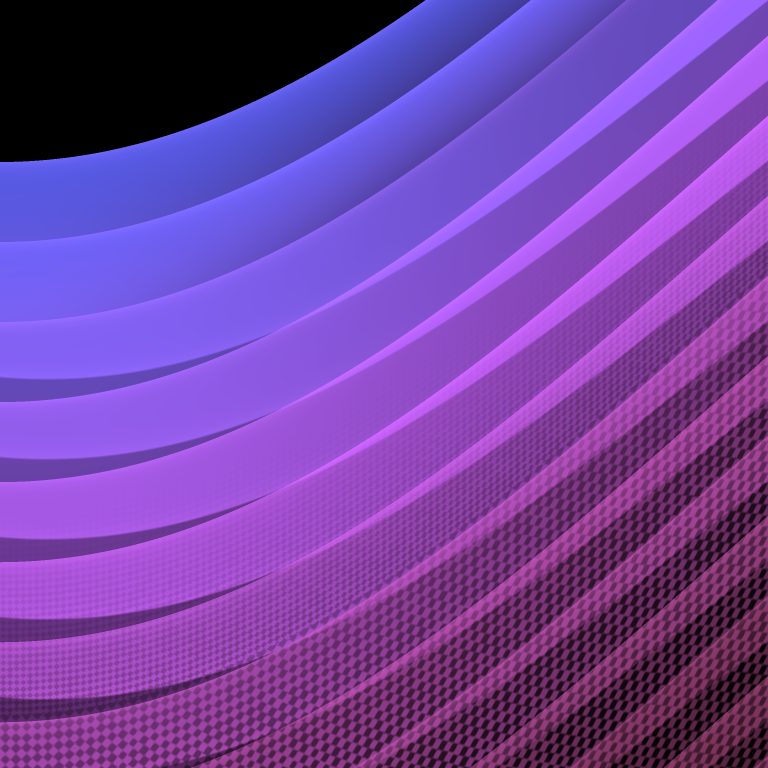
Give the GLSL for this background, as a Shadertoy shader.

```glsl
const float SPACING = 0.1042;   // vertical distance between ribbons
const float PI = 3.14159265;

float hash(vec2 p) {
    return fract(sin(dot(p, vec2(127.1, 311.7))) * 43758.5453);
}

// Depth below the crest of the topmost ribbon, following the wave
float depthBelowCrest(vec2 p, float crest, float amplitude, float frequency) {
    return crest - p.y + amplitude * (1.0 - cos(frequency * p.x));
}

// Blue at the crest, through violet and orchid, to maroon in the depth
vec3 palette(float depth) {
    vec3 blue   = vec3(0.32, 0.33, 0.84);
    vec3 violet = vec3(0.50, 0.39, 0.98);
    vec3 orchid = vec3(0.70, 0.34, 0.89);
    vec3 plum   = vec3(0.62, 0.26, 0.60);
    vec3 maroon = vec3(0.46, 0.19, 0.34);
    vec3 color = mix(blue, violet, smoothstep(0.0, 0.25, depth));
    color = mix(color, orchid, smoothstep(0.18, 0.60, depth));
    color = mix(color, plum, smoothstep(0.55, 0.90, depth));
    return mix(color, maroon, smoothstep(0.85, 1.30, depth));
}

// Diagonal weave: 1 inside a hole, 0 on a thread
float meshHole(vec2 p, float density) {
    vec2 cell = p * density;
    float weave = sin(PI * (cell.x + cell.y)) * sin(PI * (cell.x - cell.y));
    float variation = hash(floor(cell)) - 0.5;
    return smoothstep(-0.35, 0.45, weave + 0.35 * variation);
}

vec3 ribbons(vec2 p, float blur) {
    float depth = depthBelowCrest(p, 0.789, 0.527, 1.674);
    if (depth < 0.0) return vec3(0.0);

    float band = floor(depth / SPACING);
    float below = depth - band * SPACING;
    float across = below / SPACING;

    // The lower edge drifts from a gap into an overlap
    float lowerEdge = 0.0716 + 0.091 * p.x;
    float gap = smoothstep(-blur, blur, below - lowerEdge) * step(2.0, band);
    float overlap = smoothstep(-blur, blur, lowerEdge - SPACING - below)
                  * step(3.0, band);

    // Body shading, with the two uppermost ribbons fading downward
    vec3 color = palette(depth + mix(0.05, -0.04, across) * step(2.0, band));
    float topFade = 1.0 - step(2.0, band);
    float body = mix(0.98, 0.74, smoothstep(0.1, 1.0, p.x));
    float fade = 1.08 - across * mix(0.10, 0.42, smoothstep(0.0, 0.6, p.x));
    float shade = mix(body, fade, topFade);
    shade = mix(shade, 1.06, overlap);
    shade *= 1.0 - gap * mix(0.24, 0.45, smoothstep(0.25, 0.75, depth));
    color *= shade;

    // Light rims on the upper and lower edges
    float upperRim = exp(-below / 0.008);
    float lowerRim = exp(-abs(below - lowerEdge) / 0.012) * (1.0 - gap);
    float rim = 0.09 * upperRim + 0.05 * lowerRim * (1.0 - topFade);
    color += rim * vec3(1.0, 0.55, 0.9);

    // Open weave toward the far depth
    float openness = smoothstep(0.42, 1.25, depth);
    openness *= 1.0 - 0.4 * overlap - 0.3 * upperRim;
    float density = mix(115.0, 72.0, step(0.72, depth));
    return color * (1.0 - 0.92 * openness * meshHole(vec2(p.x, depth), density));
}

void mainImage(out vec4 fragColor, in vec2 fragCoord) {
    const int SAMPLES = 3;
    float blur = 0.0012 + 0.5 / iResolution.y;
    vec3 color = vec3(0.0);

    // Average a small grid of samples for smooth edges
    for (int j = 0; j < SAMPLES; j++) {
        for (int i = 0; i < SAMPLES; i++) {
            vec2 offset = (vec2(i, j) + 0.5) / float(SAMPLES) - 0.5;
            color += ribbons((fragCoord + offset) / iResolution.xy, blur);
        }
    }
    fragColor = vec4(color / float(SAMPLES * SAMPLES), 1.0);
}
```
